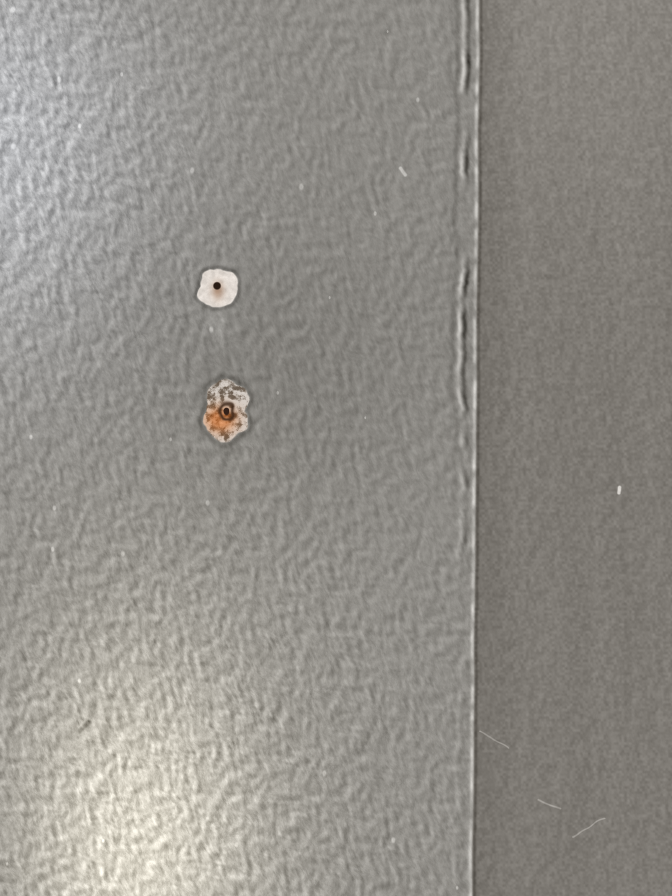
Give the GLSL for this texture, as a Shadertoy shader.

```glsl
// Painted grey metal wall with a raised seam, soft sheen and two rusty screw holes.
#define PAINT vec3(0.545, 0.535, 0.515)
#define PANEL vec3(0.492, 0.476, 0.452)
#define COOL_SHEEN vec3(0.18, 0.195, 0.225)
#define WARM_SHEEN vec3(0.23, 0.222, 0.195)
#define PLASTER vec3(0.88, 0.85, 0.82)
#define RUST vec3(0.72, 0.43, 0.23)
#define GRAIN 125.0
#define RELIEF 0.30
#define SEAM_BOTTOM 0.703
#define SEAM_LEAN 0.008
#define UPPER_HOLE vec2(0.323, 0.908)
#define LOWER_HOLE vec2(0.337, 0.722)

float hash(vec2 p) {
    vec3 q = fract(vec3(p.xyx) * 0.1031);
    q += dot(q, q.yzx + 33.33);
    return fract((q.x + q.y) * q.z);
}

float noise(vec2 p) {
    vec2 i = floor(p), f = fract(p);
    f = f * f * (3.0 - 2.0 * f);
    return mix(mix(hash(i), hash(i + vec2(1, 0)), f.x),
               mix(hash(i + vec2(0, 1)), hash(i + vec2(1, 1)), f.x), f.y);
}

float fbm(vec2 p) {
    float sum = 0.0, amp = 0.5;
    for (int i = 0; i < 4; i++) {
        sum += amp * noise(p);
        p = mat2(0.8, 0.6, -0.6, 0.8) * p * 2.03 + 17.0;
        amp *= 0.5;
    }
    return sum;
}

// Slope of the brushed paint along the light direction.
float paintSlope(vec2 p) {
    vec2 warp = 0.006 * vec2(noise(p * 38.0), noise(p * 38.0 + 50.0));
    vec2 q = (p + warp) * vec2(GRAIN, GRAIN * 0.68);
    q.x += 0.35 * q.y;
    vec2 light = vec2(-0.30, 0.24);
    return fbm(q + light) - fbm(q - light);
}

float spot(vec2 p, vec2 center, vec2 size) {
    vec2 d = (p - center) / size;
    return exp(-dot(d, d));
}

float band(float d, float width) {
    return exp(-d * d / (width * width));
}

float segment(vec2 p, vec2 a, vec2 b) {
    vec2 d = b - a;
    return length(p - a - d * clamp(dot(p - a, d) / dot(d, d), 0.0, 1.0));
}

// Signed distance to a ragged chip in the paint.
float chip(vec2 d, vec2 size, float seed) {
    vec2 dir = d / max(length(d), 1e-4);
    float ragged = 0.74 + 0.46 * noise(dir * 1.8 + seed) + 0.10 * noise(dir * 5.0 + seed);
    return (length(d / size) - ragged) * min(size.x, size.y);
}

// Small pale flecks, one possible per cell.
float flecks(vec2 p, float cells, float density) {
    vec2 id = floor(p * cells);
    vec2 offset = 0.25 + 0.5 * vec2(hash(id + 3.1), hash(id + 8.7));
    float size = 0.06 + 0.09 * hash(id + 21.0);
    float d = length((fract(p * cells) - offset) * vec2(1.0, 0.7));
    return step(1.0 - density, hash(id)) * smoothstep(size, size * 0.3, d);
}

void mainImage(out vec4 fragColor, in vec2 fragCoord) {
    vec2 p = fragCoord / iResolution.x;
    p.y *= 4.0 / 3.0 * iResolution.x / iResolution.y;
    float px = 1.0 / iResolution.x;
    float seam = SEAM_BOTTOM + SEAM_LEAN * p.y + 0.0015 * (noise(vec2(p.y * 16.0, 4.0)) - 0.5);
    float s = p.x - seam;
    float slope = paintSlope(p);

    // Left sheet: cool light above, warm reflection below.
    float cool = spot(p, vec2(-0.04, 1.13), vec2(0.27, 0.34));
    float warm = spot(p, vec2(0.20, 0.06), vec2(0.17, 0.30));
    float wide = spot(p, vec2(0.22, 0.10), vec2(0.34, 0.42));
    float gloss = RELIEF * (0.50 + 0.85 * cool + 0.75 * wide + 0.35 * warm);
    vec3 left = PAINT + COOL_SHEEN * cool + WARM_SHEEN * warm + vec3(0.09, 0.086, 0.074) * wide;
    left -= 0.04 * spot(p, vec2(0.37, 0.78), vec2(0.28, 0.20));
    left += 0.025 * (fbm(p * vec2(6.0, 3.0)) - 0.5);
    left += slope * gloss;
    left += 0.16 * flecks(p, 30.0, 0.035);

    // Right sheet: flatter, with fine vertical wear.
    vec3 right = PANEL + vec3(0.05) * spot(p, vec2(0.88, 1.32), vec2(0.25, 0.30));
    right += 0.035 * (fbm(p * vec2(28.0, 3.0) + 9.0) - 0.5);
    right += 0.060 * (noise(p * 260.0) - 0.5) + 0.07 * slope;
    right -= 0.035 * smoothstep(0.07, 0.0, s);
    vec3 color = mix(left, right, smoothstep(-px, px, s));

    // Sealant ridge and bright seam edge.
    float upper = smoothstep(0.35, 0.95, p.y);
    float wobble = 0.018 * (fbm(vec2(p.y * 20.0, 2.0)) - 0.47);
    float crest = s + 0.023 + wobble;
    float broken = 1.6 * smoothstep(0.15, 0.85, noise(vec2(p.y * 34.0, 7.0)));
    color += broken * mix(0.04, 0.14, upper) * band(crest, 0.0035);
    color -= broken * mix(0.03, 0.16, upper) * band(crest - 0.008, 0.0035);
    color -= 0.07 * upper * band(crest + 0.009, 0.004);
    color += (0.05 + 0.22 * noise(vec2(p.y * 75.0, 3.0))) * band(s + 0.003, 0.003);
    color -= 0.10 * band(s - 0.003, 0.0025);

    // Upper chip: white plaster around a small dark hole.
    vec2 u = p - UPPER_HOLE;
    float d = chip(u, vec2(0.027, 0.028), 3.0);
    color -= 0.10 * band(d - 0.003, 0.003);
    vec3 plaster = PLASTER + 0.20 * (fbm(u * 160.0) - 0.5);
    plaster = mix(plaster, vec3(0.62, 0.48, 0.38), 0.75 * spot(u, vec2(0.001, -0.007), vec2(0.009, 0.013)));
    plaster = mix(plaster, vec3(0.16, 0.11, 0.08), smoothstep(0.007, 0.004, length(u)));
    color = mix(color, plaster, smoothstep(px, -px, d));
    color += 0.12 * spot(p, vec2(0.325, 0.853), vec2(0.018, 0.022)) * fbm(p * 65.0);

    // Lower chip: speckled filler, rust and a screw.
    vec2 w = p - LOWER_HOLE;
    d = chip(w, vec2(0.034, 0.041), 11.0);
    color -= 0.10 * band(d - 0.004, 0.004);
    float mottled = fbm(w * 150.0);
    vec3 filler = mix(vec3(0.42, 0.37, 0.32), PLASTER - 0.05, smoothstep(0.25, 0.65, mottled));
    float rust = spot(w, vec2(-0.009, -0.013), vec2(0.024, 0.020));
    filler = mix(filler, RUST + 0.5 * (mottled - 0.45), clamp(rust * 1.1, 0.0, 0.9));
    float screw = length(w * vec2(1.0, 0.8)) + 0.004 * (noise(w * 110.0) - 0.5);
    filler = mix(filler, vec3(0.22, 0.14, 0.09), 0.8 * band(screw - 0.010, 0.003));
    filler = mix(filler, vec3(0.20, 0.13, 0.10), smoothstep(0.005, 0.002, screw));
    color = mix(color, filler, smoothstep(px, -px, d));

    // Scratches, a pale nick and a dark dent.
    vec2 c = p + 0.006 * (vec2(noise(p * 55.0), noise(p * 55.0 + 30.0)) - 0.5);
    float scratch = min(segment(c, vec2(0.714, 0.245), vec2(0.755, 0.222)),
                        segment(c, vec2(0.800, 0.145), vec2(0.835, 0.130)));
    scratch = min(scratch, segment(c, vec2(0.853, 0.090), vec2(0.900, 0.115)));
    color += 0.14 * smoothstep(0.0025, 0.0, scratch);
    color += 0.35 * smoothstep(0.004, 0.001, segment(p, vec2(0.921, 0.600), vec2(0.922, 0.608)));
    color += 0.2 * smoothstep(0.004, 0.001, segment(p, vec2(0.596, 1.083), vec2(0.603, 1.073)));
    color -= 0.18 * smoothstep(0.006, 0.001, segment(c, vec2(0.118, 0.245), vec2(0.131, 0.258)));

    fragColor = vec4(clamp(color, 0.0, 1.0), 1.0);
}
```
